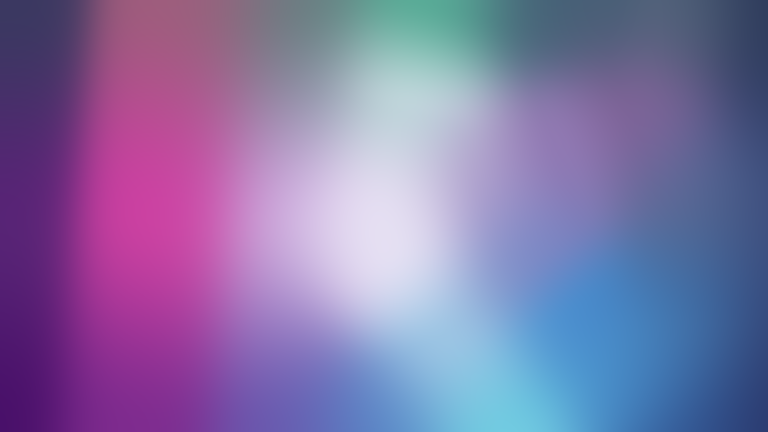
Reproduce this background procedurally as a WebGL 1 fragment shader.

```glsl
precision highp float;

uniform vec2 u_resolution;

const float ASPECT = 16.0 / 9.0;
const float SOFTNESS = 36.0;

// Three colours eased along a 0..1 position
vec3 ramp(vec3 first, vec3 middle, vec3 last, float t) {
  vec3 lead = mix(first, middle, smoothstep(0.0, 0.5, t));
  return mix(lead, last, smoothstep(0.5, 1.0, t));
}

// Soft band of light from a to b: weighted colour in rgb, weight in a
vec4 streak(vec2 p, vec2 a, vec2 b, vec3 first, vec3 middle, vec3 last) {
  vec2 axis = b - a;
  float t = clamp(dot(p - a, axis) / dot(axis, axis), 0.0, 1.0);
  vec2 offset = p - a - axis * t;
  float weight = exp(-SOFTNESS * dot(offset, offset));
  return vec4(ramp(first, middle, last, t), 1.0) * weight;
}

// Violet edge, pink band and lavender veil
vec4 warmSide(vec2 p) {
  vec4 edge = streak(p, vec2(-0.03, 1.0), vec2(-0.03, 0.0),
    vec3(0.23, 0.22, 0.38), vec3(0.34, 0.14, 0.46), vec3(0.28, 0.06, 0.41));
  vec4 pink = streak(p, vec2(0.46, 1.0), vec2(0.32, 0.0),
    vec3(0.63, 0.36, 0.49), vec3(0.80, 0.25, 0.63), vec3(0.50, 0.17, 0.56));
  vec4 veil = streak(p, vec2(0.68, 1.0), vec2(0.66, 0.0),
    vec3(0.40, 0.50, 0.51), vec3(0.77, 0.64, 0.85), vec3(0.42, 0.34, 0.68));
  return edge + pink + veil;
}

// Green top, white core and cyan tail
vec4 centralBeam(vec2 p) {
  vec4 upper = streak(p, vec2(1.0, 1.0), vec2(0.88, 0.5),
    vec3(0.35, 0.69, 0.60), vec3(0.77, 0.88, 0.88), vec3(0.93, 0.92, 0.97));
  vec4 lower = streak(p, vec2(0.90, 0.43), vec2(1.16, 0.0),
    vec3(0.92, 0.91, 0.97), vec3(0.64, 0.81, 0.91), vec3(0.46, 0.82, 0.89));
  vec3 azure = vec3(0.33, 0.53, 0.78);
  vec4 foot = streak(p, vec2(0.87, -0.03), vec2(0.87, 0.01), azure, azure, azure);
  return upper + lower + foot;
}

// Slate top, mauve ray, blue glow and navy edge
vec4 coolSide(vec2 p) {
  vec4 slate = streak(p, vec2(1.27, 1.0), vec2(1.54, 0.98),
    vec3(0.27, 0.37, 0.46), vec3(0.28, 0.37, 0.46), vec3(0.32, 0.39, 0.48));
  vec4 mauve = streak(p, vec2(1.12, 0.58), vec2(1.48, 0.71),
    vec3(0.67, 0.57, 0.77), vec3(0.58, 0.47, 0.70), vec3(0.53, 0.39, 0.61));
  vec4 blue = streak(p, vec2(1.22, 0.40), vec2(1.42, 0.13),
    vec3(0.44, 0.52, 0.77), vec3(0.28, 0.55, 0.81), vec3(0.29, 0.58, 0.82));
  vec4 steel = streak(p, vec2(1.60, 0.54), vec2(1.60, 0.0),
    vec3(0.33, 0.43, 0.60), vec3(0.26, 0.45, 0.67), vec3(0.20, 0.34, 0.58));
  vec4 edge = streak(p, vec2(1.80, 1.0), vec2(1.80, 0.0),
    vec3(0.17, 0.22, 0.35), vec3(0.22, 0.28, 0.47), vec3(0.16, 0.20, 0.40));
  return slate + mauve + blue + steel + edge;
}

void main() {
  vec2 p = gl_FragCoord.xy / u_resolution * vec2(ASPECT, 1.0);

  // Weighted average keeps every transition smooth
  vec4 light = warmSide(p) + centralBeam(p) + coolSide(p);
  gl_FragColor = vec4(light.rgb / light.a, 1.0);
}
```
